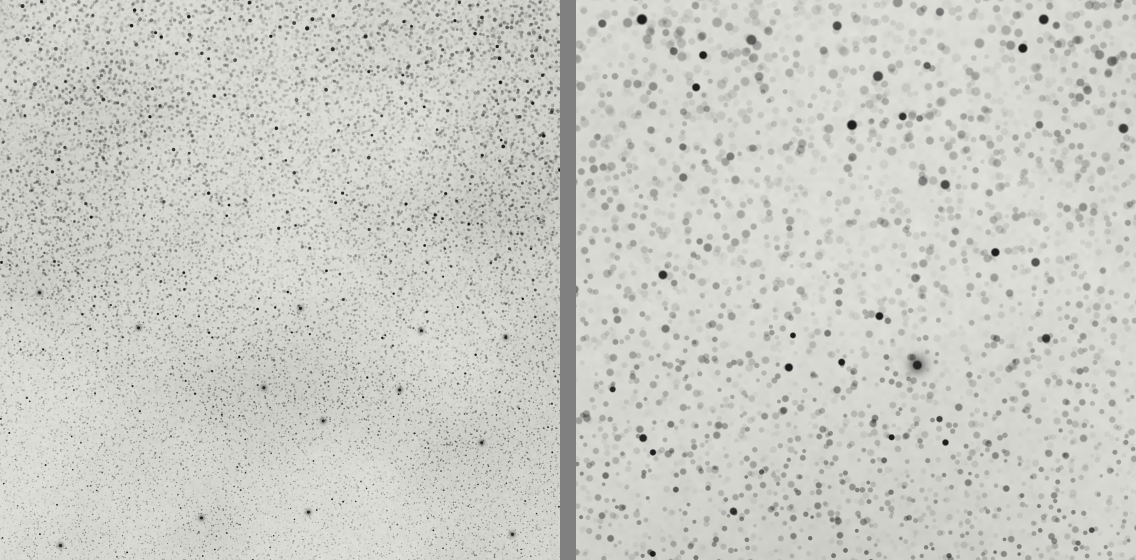
Left: the whole. Right: its middle third, enlarged.
A Shadertoy shader for this texture:

```glsl
// A pale grey sheet strewn with dark specks, fine below and coarse above.
// Soft clouds tint the paper and thicken the specks; rotated jittered grids
// scatter the dots, and a few larger ones carry a blurred halo.

// Integer hash: cell and seed to three values in 0..1
vec3 hash3(vec2 cell, int seed) {
    uvec3 v = uvec3(ivec3(ivec2(cell) + 4096, seed));
    v = v * 1664525u + 1013904223u;
    v.x += v.y * v.z; v.y += v.z * v.x; v.z += v.x * v.y;
    v ^= v >> 16u;
    v.x += v.y * v.z; v.y += v.z * v.x; v.z += v.x * v.y;
    return vec3(v >> 8u) / 16777216.0;
}

float valueNoise(vec2 p, int seed) {
    vec2 i = floor(p), f = fract(p);
    f = f * f * (3.0 - 2.0 * f);
    float low = mix(hash3(i, seed).x, hash3(i + vec2(1, 0), seed).x, f.x);
    float high = mix(hash3(i + vec2(0, 1), seed).x, hash3(i + vec2(1, 1), seed).x, f.x);
    return mix(low, high, f.y);
}

float fbm(vec2 p) {
    float sum = 0.0, amp = 0.5;
    for (int i = 0; i < 5; i++) {
        sum += amp * valueNoise(p, 50 + i);
        p = mat2(0.8, 0.6, -0.6, 0.8) * p * 2.0 + 3.7;
        amp *= 0.5;
    }
    return sum;
}

float blob(vec2 p, vec2 center, vec2 size) {
    vec2 q = (p - center) / size;
    return exp(-dot(q, q));
}

// Light left after one layer of dots; a high rarity makes strong dots scarce
float dotLayer(vec2 p, float freq, int seed, float radius, float strength, float rarity) {
    float angle = float(seed) * 0.73 + 0.4, px = 1.0 / iResolution.y;
    p = mat2(cos(angle), sin(angle), -sin(angle), cos(angle)) * p;
    vec2 home = floor(p * freq);
    float light = 1.0;
    for (int y = -1; y <= 1; y++)
    for (int x = -1; x <= 1; x++) {
        vec2 cell = home + vec2(x, y);
        vec3 h = hash3(cell, seed);
        float r = radius * mix(0.75, 1.12, hash3(cell, seed + 20).x);
        float soft = max(0.7 * px, 0.3 * r);
        float d = length(p - (cell + h.xy) / freq);
        float disc = 1.0 - smoothstep(r - soft, r + soft, d);
        light *= 1.0 - disc * min(strength * pow(h.z, rarity), 0.97);
    }
    return light;
}

// Sparse dark dots with a halo, in the lower half
float haloDots(vec2 p) {
    vec2 cell = floor(p * 6.0);
    vec3 h = hash3(cell, 90);
    vec2 center = (cell + 0.12 + 0.76 * h.xy) / 6.0;
    float d = length(p - center);
    float core = 1.0 - smoothstep(0.0018, 0.0042, d);
    float halo = 0.55 * exp(-d * d / 0.00003);
    float present = step(h.z, 0.6) * step(center.y, 0.5);
    return 1.0 - present * max(0.93 * core, halo);
}

void mainImage(out vec4 fragColor, in vec2 fragCoord) {
    vec2 p = fragCoord / iResolution.y;

    // Clouds: broken noise plus a few broad dark and bright regions
    float cloud = 1.5 * fbm(p * vec2(3.2, 3.8)) - 0.45;
    cloud += 0.45 * blob(p, vec2(0.26, 0.77), vec2(0.16, 0.14));
    cloud += 0.40 * blob(p, vec2(0.92, 0.63), vec2(0.24, 0.08));
    cloud += 0.45 * blob(p, vec2(0.51, 0.31), vec2(0.12, 0.09));
    cloud += 0.35 * blob(p, vec2(0.40, 0.07), vec2(0.09, 0.10));
    cloud -= 0.30 * blob(p, vec2(0.49, 0.60), vec2(0.13, 0.14));
    cloud -= 0.25 * blob(p, vec2(0.82, 0.38), vec2(0.18, 0.14));
    cloud = clamp(cloud, 0.0, 1.0);

    float tone = mix(0.862, 0.775, cloud);
    tone += 0.022 * (valueNoise(p * 300.0, 70) - 0.5);
    tone += 0.018 * (valueNoise(p * 130.0, 71) - 0.5);

    // Dots swell with height and gather in the clouds
    float height = clamp(p.y, 0.0, 1.0);
    float radius = mix(0.0013, 0.0031, smoothstep(0.0, 1.0, height));
    float gather = mix(0.65, 1.4, cloud);
    float light = 1.0;
    for (int i = 0; i < 3; i++)
        light *= dotLayer(p, 85.0 + 12.0 * float(i), i, radius, 0.45 * gather, 5.0);
    light *= dotLayer(p, 60.0, 4, radius, 0.65 * gather, 4.0);
    light *= dotLayer(p, 150.0, 5, radius * 0.75, mix(0.7, 0.1, height) * gather, 3.5);
    light *= dotLayer(p, 45.0, 6, radius * 1.05, 1.15, 4.0);
    light *= haloDots(p);

    vec3 paper = vec3(tone, tone + 0.002, tone - 0.018);
    vec3 ink = vec3(0.09, 0.095, 0.09);
    fragColor = vec4(mix(ink, paper, light), 1.0);
}
```
